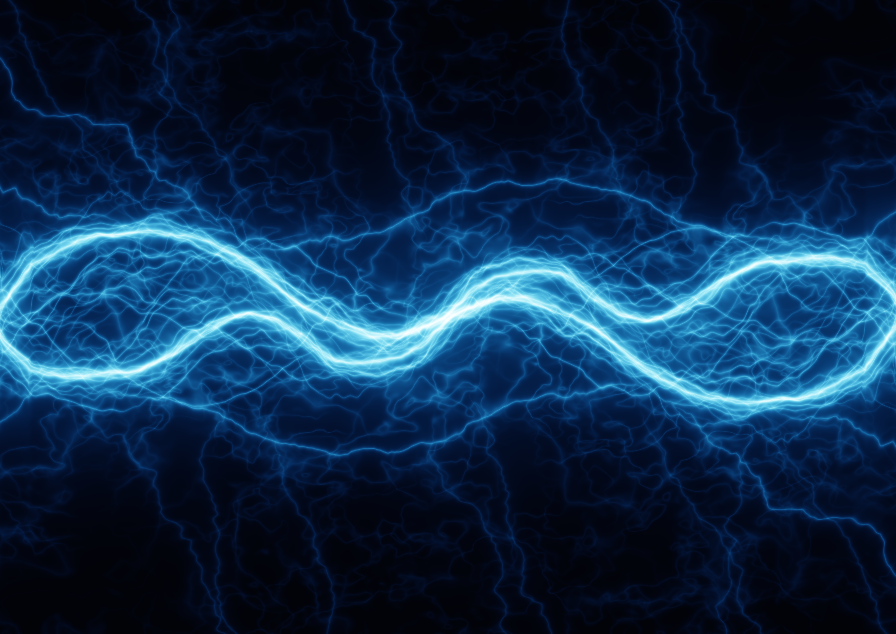
Give the GLSL for this background, as a Shadertoy shader.

```glsl
// Twin braided lightning strands crossing a dark blue field of fine electric filaments.
#define FILAMENTS 10
#define STRAYS 8
#define FAINT_BOLTS 8
#define MESH_LAYERS 4
#define LINE_WIDTH 0.0022
#define CORE_WIDTH 0.0042
#define BAND_HEIGHT 0.155
#define JAGGEDNESS 0.022
#define MESH_GAIN 0.5

float hash(vec2 p) { return fract(sin(dot(p, vec2(127.1, 311.7))) * 43758.5); }

float noise(vec2 p) {
    vec2 i = floor(p), f = fract(p);
    f = f * f * (3.0 - 2.0 * f);
    return mix(mix(hash(i), hash(i + vec2(1, 0)), f.x),
               mix(hash(i + vec2(0, 1)), hash(i + vec2(1, 1)), f.x), f.y);
}

float fbm(vec2 p) {
    float sum = 0.0, amp = 0.5;
    for (int i = 0; i < 4; i++) {
        sum += amp * noise(p);
        p = mat2(1.6, 1.2, -1.2, 1.6) * p + 7.3;
        amp *= 0.5;
    }
    return sum / 0.9375;
}

// Jagged one-dimensional noise, centred on zero
float wiggle(float x, float seed) {
    float sum = 0.0, amp = 0.5;
    for (int i = 0; i < 5; i++) {
        float cell = floor(x), f = fract(x);
        f = f * f * (3.0 - 2.0 * f);
        sum += amp * (mix(hash(vec2(cell, seed)), hash(vec2(cell + 1.0, seed)), f) - 0.5);
        x = x * 2.1 + 3.7;
        amp *= 0.52;
    }
    return sum;
}

float hump(float x, float center, float width) {
    return exp(-pow(abs(x - center) / width, 2.6));
}

float line(float d, float width) { return exp(-abs(d) / width); }

// Height of the main strand; both ends close towards the middle
float strandHeight(float x) {
    float y = -0.045 + 0.18 * hump(x, -0.49, 0.26) + 0.115 * hump(x, 0.122, 0.142)
            + 0.135 * hump(x, 0.585, 0.22);
    return y * sqrt(clamp((0.716 - abs(x)) / 0.06, 0.0, 1.0));
}

// Ragged discharge between two points
float bolt(vec2 p, vec2 a, vec2 b, float seed) {
    float len = distance(a, b);
    vec2 dir = (b - a) / len, q = p - a;
    float along = dot(q, dir);
    float across = dir.x * q.y - dir.y * q.x - 0.12 * wiggle(along * 7.0, seed);
    float ends = smoothstep(-0.02, 0.04, along) * smoothstep(len + 0.02, len - 0.06, along);
    return ends * (line(across, LINE_WIDTH) + 0.25 * line(across, 0.014));
}

// Main strand: hot core, halo and a bundle of frayed filaments
float strand(vec2 p) {
    float y = strandHeight(p.x);
    float slope = (strandHeight(p.x + 0.004) - strandHeight(p.x - 0.004)) / 0.008;
    float scale = inversesqrt(1.0 + slope * slope);
    float d = (p.y - y) * scale;
    float core = d - 0.018 * wiggle(p.x * 9.0, 2.0);
    float power = 0.8 + 0.7 * wiggle(p.x * 5.0, 5.0);
    float v = power * (2.4 * line(core, CORE_WIDTH) + 0.8 * line(core, 0.013)) + 0.3 * line(d, 0.045);
    for (int i = 0; i < FILAMENTS; i++) {
        float k = float(i);
        float offset = (0.035 + 0.02 * k) * wiggle(p.x * 5.0 + k * 1.3, 11.0 + k);
        v += 1.25 / (1.0 + 0.25 * k) * line(d - offset, LINE_WIDTH);
    }
    return v;
}

// Branches and strays that wander around the strand
float branches(vec2 p) {
    float v = 0.0;
    for (int i = 0; i < STRAYS; i++) {
        float k = float(i);
        float y = 0.55 * strandHeight(p.x) + 0.34 * wiggle(p.x * 3.0 + k * 2.7, 31.0 + k);
        float power = smoothstep(-0.15, 0.25, wiggle(p.x * 4.0 + k, 51.0 + k));
        v += 0.95 * power * line(p.y - y, LINE_WIDTH);
    }
    float arch = 0.113 + 0.09 * hump(p.x, 0.16, 0.24) + 0.06 * wiggle(p.x * 8.0, 71.0);
    float reach = smoothstep(-0.36, -0.22, p.x) * smoothstep(0.6, 0.42, p.x);
    v += reach * (0.75 * line(p.y - arch, LINE_WIDTH) + 0.2 * line(p.y - arch, 0.014));
    float lens = 0.04 + 0.1 * hump(p.x, 0.38, 0.14) + 0.03 * wiggle(p.x * 9.0, 73.0);
    v += 0.8 * smoothstep(0.17, 0.25, p.x) * smoothstep(0.6, 0.5, p.x) * line(p.y - lens, LINE_WIDTH);
    v += 0.55 * bolt(p, vec2(-0.75, 0.45), vec2(-0.36, 0.12), 81.0);
    v += 0.65 * bolt(p, vec2(-0.76, 0.22), vec2(-0.54, 0.11), 82.0);
    v += 0.6 * bolt(p, vec2(0.55, 0.09), vec2(0.76, 0.15), 83.0);
    for (int i = 0; i < FAINT_BOLTS; i++) {
        float k = float(i);
        float x = -0.62 + 1.24 * (k + hash(vec2(k, 5.0))) / float(FAINT_BOLTS);
        float lean = 0.5 * (hash(vec2(k, 9.0)) - 0.5);
        v += 0.22 * bolt(p, vec2(x + lean, 0.54), vec2(x, 0.15), 91.0 + k);
    }
    return v;
}

// Tangled web of thin noise contours
float mesh(vec2 p) {
    float v = 0.0;
    for (int i = 0; i < MESH_LAYERS; i++) {
        float k = float(i);
        float n = fbm(p * vec2(4.0, 5.5) * (1.0 + 0.45 * k) + 17.0 * k);
        v += line(n - 0.5, 0.014) * smoothstep(0.2, 0.8, noise(p * 9.0 + 23.0 * k));
    }
    return v * MESH_GAIN * (0.16 + 0.84 * exp(-pow(p.y / 0.2, 2.0)));
}

void mainImage(out vec4 fragColor, in vec2 fragCoord) {
    vec2 p = (fragCoord - 0.5 * iResolution.xy) / iResolution.y;

    // Ambient glow along the band
    float v = 0.02 + 0.25 * exp(-pow(p.y / BAND_HEIGHT, 2.0)) + 0.12 * exp(-pow(p.y / 0.3, 2.0));
    v *= 0.7 + 0.6 * fbm(p * 5.0 + 40.0);

    // Every discharge appears twice, turned half a circle about the centre
    for (float side = -1.0; side < 2.0; side += 2.0) {
        vec2 q = p * side;
        vec2 warp = vec2(fbm(q * 13.0 + 3.0), fbm(q * 13.0 + 60.0)) - 0.5;
        vec2 jagged = q + JAGGEDNESS * warp;
        v += strand(jagged) + branches(jagged) + mesh(q + 2.0 * JAGGEDNESS * warp);
    }

    // Energy to colour: navy, azure, cyan, white
    vec3 energy = vec3(0.008 + 0.075 * pow(v, 2.1), 0.005 + 0.5 * pow(v, 1.28), v);
    fragColor = vec4(1.0 - exp(-energy), 1.0);
}
```
